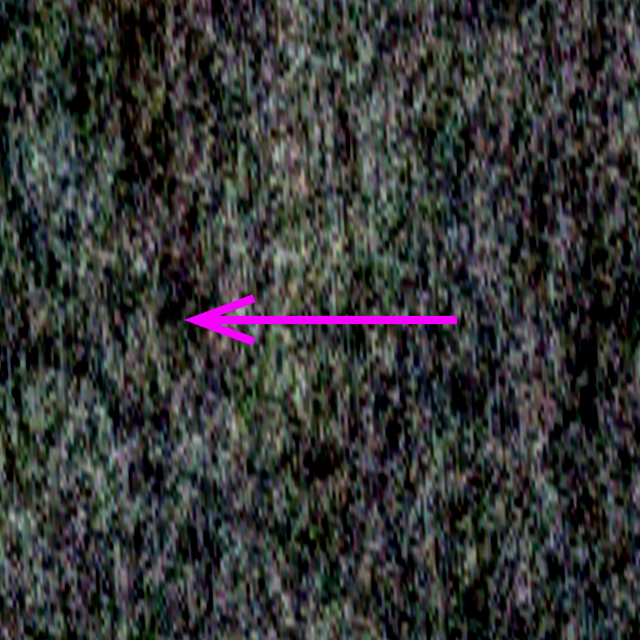
Reproduce this texture procedurally as a three.js fragment shader.

```glsl
varying vec2 vUv;

// x is the shade of a cell, yzw its colour tint
vec4 hash(vec2 cell) {
  return fract(sin(dot(cell, vec2(127.1, 311.7)) + vec4(0.0, 1.3, 2.9, 4.1)) * 43758.5453);
}

vec4 valueNoise(vec2 p) {
  vec2 cell = floor(p);
  vec2 blend = smoothstep(0.0, 1.0, fract(p));
  vec4 bottom = mix(hash(cell), hash(cell + vec2(1.0, 0.0)), blend.x);
  vec4 top = mix(hash(cell + vec2(0.0, 1.0)), hash(cell + vec2(1.0, 1.0)), blend.x);
  return mix(bottom, top, blend.y) - 0.5;
}

// Octaves of upright streaks: soft clouds first, strong fine grain last
vec3 streakedFibres(vec2 uv) {
  vec3 sum = vec3(0.0);
  float frequency = 3.2;
  for (int i = 0; i < 7; i++) {
    float octave = float(i);
    float lean = sin(octave * 2.3 + 0.5);
    vec2 p = uv + vec2(0.05, 0.3) * lean * uv.yx;
    vec4 n = valueNoise(p * frequency * vec2(1.0, 0.4) + octave * 17.3);
    float strength = 0.17 + 0.37 * smoothstep(3.0, 6.0, octave);
    sum += strength * mix(n.xxx, n.yzw, 0.2);
    frequency *= 2.0;
  }
  return sum;
}

// Signed distance to an arrow pointing left, mirrored about its shaft
float arrowDistance(vec2 uv) {
  float halfWidth = 0.0065;
  vec2 p = vec2(uv.x - 0.306, abs(uv.y - 0.5));
  float shaft = max(p.y - halfWidth, max(-p.x, p.x - 0.408));
  vec2 barb = normalize(vec2(0.091, 0.034));
  float along = dot(p, barb);
  float across = dot(p, vec2(-barb.y, barb.x));
  float head = max(abs(across) - halfWidth, along - 0.097);
  return min(shaft, head);
}

void main() {
  vec3 cloth = vec3(0.211, 0.219, 0.212) + streakedFibres(vUv);
  cloth = clamp(cloth, 0.0, 1.0);

  float arrow = 1.0 - smoothstep(-0.001, 0.001, arrowDistance(vUv));
  vec3 magenta = vec3(0.96, 0.01, 0.98);
  gl_FragColor = vec4(mix(cloth, magenta, arrow), 1.0);
}
```
